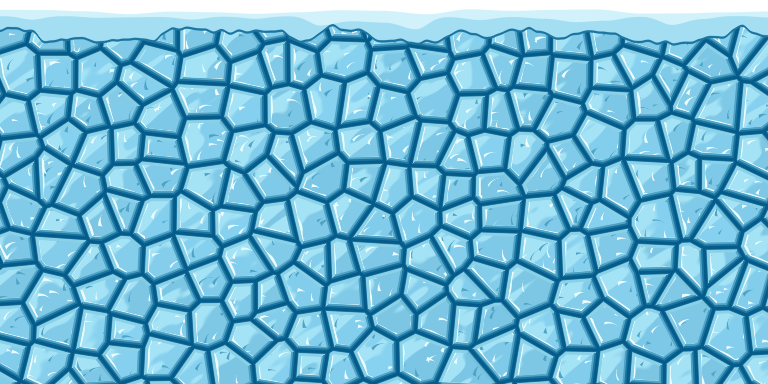
Write a Shadertoy shader that draws this texture.

```glsl
// Wall of chipped ice stones in dark blue joints under a dripping snow cap.
// Stones are Voronoi cells with bevelled rims; sliver triangles are scattered
// over them, and layered noise curves shape the snow.

float hash(vec2 p) {
    return fract(sin(dot(p, vec2(127.1, 311.7))) * 43758.5453);
}

vec2 hash2(vec2 p) {
    return vec2(hash(p), hash(p + 37.7));
}

float noise(vec2 p) {
    vec2 i = floor(p), f = fract(p);
    f = f * f * (3.0 - 2.0 * f);
    return mix(mix(hash(i), hash(i + vec2(1, 0)), f.x),
               mix(hash(i + vec2(0, 1)), hash(i + vec2(1, 1)), f.x), f.y);
}

vec2 site(vec2 cell) {
    return cell + 0.1 + 0.8 * hash2(cell);
}

// Distance to the nearest joint; also its outward normal, the cell and its site offset
float stoneEdge(vec2 q, out vec2 normal, out vec2 cell, out vec2 local) {
    vec2 base = floor(q);
    float nearest = 9.0;
    for (int j = -2; j <= 2; j++)
    for (int i = -2; i <= 2; i++) {
        vec2 c = base + vec2(i, j);
        vec2 r = q - site(c);
        if (dot(r, r) < nearest) {
            nearest = dot(r, r);
            cell = c;
            local = r;
        }
    }
    float edge = 9.0;
    normal = vec2(0, 1);
    for (int j = -2; j <= 2; j++)
    for (int i = -2; i <= 2; i++) {
        if (i == 0 && j == 0) continue;
        vec2 across = site(cell + vec2(i, j)) - site(cell);
        vec2 n = normalize(across);
        float d = 0.5 * length(across) - dot(local, n);
        if (d < edge) {
            edge = d;
            normal = n;
        }
    }
    return edge;
}

// Coverage of scattered slivers: x = dark chips, y = white glints
vec2 slivers(vec2 s, float aa) {
    vec2 cover = vec2(0);
    for (int j = -1; j <= 1; j++)
    for (int i = -1; i <= 1; i++) {
        vec2 c = floor(s) + vec2(i, j);
        vec2 r = s - c - hash2(c + 11.3);
        float angle = 0.75 + 2.2 * (hash(c + 5.1) - 0.5);
        r = vec2(dot(r, vec2(cos(angle), sin(angle))),
                 dot(r, vec2(-sin(angle), cos(angle))));
        float len = mix(0.15, 0.4, hash(c + 2.9));
        float wide = mix(0.05, 0.13, hash(c + 8.3));
        r.y += 0.6 * r.x * r.x;
        float d = max(abs(r.y) - wide * (0.5 - 0.5 * r.x / len), -r.x - len);
        float ink = smoothstep(aa, -aa, d);
        float kind = hash(c + 19.7);
        if (kind < 0.3) cover.x = max(cover.x, ink);
        else if (kind < 0.72) cover.y = max(cover.y, ink);
    }
    return cover;
}

vec3 iceWall(vec2 p) {
    vec2 q = p * 10.4;
    float aa = 0.6 * 10.4 / iResolution.y;
    vec2 normal, cell, local;
    float edge = stoneEdge(q, normal, cell, local);
    vec3 joint = vec3(0.02, 0.36, 0.54), shadow = vec3(0.11, 0.46, 0.63);
    vec3 rim = vec3(0.31, 0.64, 0.77), ice = vec3(0.51, 0.80, 0.92);
    vec3 pale = vec3(0.64, 0.89, 0.96), glint = vec3(0.93, 0.99, 1.0);

    // Face: diagonal sheen broken into streaks
    float streak = noise(vec2(dot(q, vec2(0.8, 0.6)) * 1.6, dot(q, vec2(-0.6, 0.8)) * 4.5));
    float sheen = dot(local, vec2(-0.6, 0.5)) + 0.7 * (streak - 0.5);
    vec3 col = ice + 0.05 * (hash(cell + 3.3) - 0.5);
    col = mix(col, pale, smoothstep(0.06, 0.18, sheen));

    // Chips, glints and the bright crescent inside the left edges
    float inner = smoothstep(0.14 - aa, 0.14 + aa, edge);
    vec2 chips = slivers(q * 2.4, aa * 2.4) * inner;
    col = mix(col, rim, chips.x);
    col = mix(col, glint, chips.y);
    float lit = dot(normal, vec2(-0.9, -0.4));
    float crescent = 0.14 + 0.12 * (lit - 0.3) * noise(q * 3.5 + 7.0);
    col = mix(col, glint, inner * smoothstep(aa, -aa, edge - crescent) * step(0.3, lit));

    // Bevel, shadow and joint
    float shade = smoothstep(-0.3, 0.3, dot(normal, vec2(0.6, -0.8)));
    col = mix(mix(pale, rim, 0.3 + 0.7 * shade), col, inner);
    col = mix(shadow, col, smoothstep(-aa, aa, edge - 0.06 - 0.03 * shade));
    return mix(joint, col, smoothstep(-aa, aa, edge - 0.042));
}

void mainImage(out vec4 fragColor, in vec2 fragCoord) {
    vec2 p = fragCoord / iResolution.y;
    float aa = 0.7 / iResolution.y;
    float depth = 1.0 - p.y;
    vec3 col = iceWall(p);

    // Snow cap: outlined drips, pale layer, bright crust, white top
    float drips = 0.06 + 0.045 * noise(vec2(p.x * 15.0, 2.0)) + 0.012 * noise(vec2(p.x * 45.0, 5.0));
    float layer = 0.042 + 0.035 * pow(noise(vec2(p.x * 12.0, 9.0)), 2.0);
    float crust = 0.024 + 0.014 * noise(vec2(p.x * 9.0, 14.0));
    col = mix(col, vec3(0.11, 0.46, 0.63), smoothstep(aa, -aa, depth - drips - 0.006));
    col = mix(col, vec3(0.64, 0.87, 0.95), smoothstep(aa, -aa, depth - drips));
    col = mix(col, vec3(0.82, 0.95, 0.98), smoothstep(aa, -aa, depth - layer));
    col = mix(col, vec3(1.0), smoothstep(aa, -aa, depth - crust));
    fragColor = vec4(col, 1.0);
}
```
